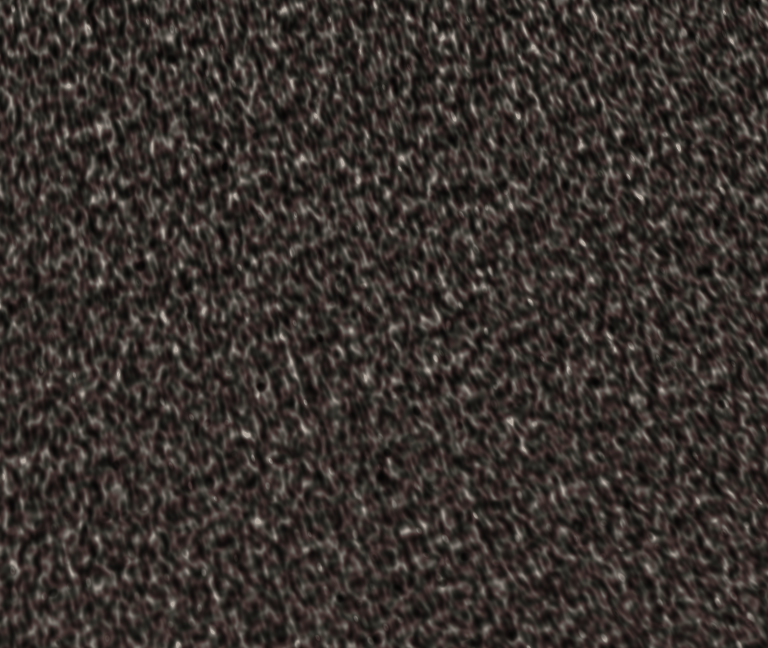
Give the GLSL for this texture, as a Shadertoy shader.

```glsl
// Dark, coarse soil seen from above: fine slanted grains, pale chips and black pits.
// Stretched gradient noise on a sheared grid gives the grain; jittered ellipses
// add chips and pits; an exponential tone curve turns the sum into dark browns.

const vec2  GRAIN_FREQ  = vec2(64.0, 38.0);   // grains per canvas height: across, along
const vec2  FINE_FREQ   = vec2(108.0, 62.0);
const vec2  CHIP_FREQ   = vec2(32.0, 26.0);
const vec2  FLECK_FREQ  = vec2(56.0, 30.0);
const vec2  PIT_FREQ    = vec2(30.0, 25.0);
const float CLUMP_FREQ  = 21.0;
const float TINT_FREQ   = 52.0;
const float WARP_FREQ   = 31.0;
const float WARP_SIZE   = 0.0009;
const float LEAN_LEFT   = 0.20;               // slant of the grains at the left edge
const float LEAN_GROWTH = 0.28;               // extra slant towards the right
const float NOISE_GAIN  = 4.7;                // brings the noise to unit deviation
const float TONE_SCALE  = 0.202;
const float TONE_SPREAD = 0.41;
const float TONE_FLOOR  = 0.024;
const vec3  WARM_TINT   = vec3(1.25, 0.95, 0.90);
const vec3  OLIVE_TINT  = vec3(1.05, 1.02, 0.90);
const vec3  PALE_TINT   = vec3(1.06, 1.00, 0.94);

vec2 hash2(vec2 cell) {
    vec3 h = fract(cell.xyx * vec3(0.1031, 0.1030, 0.0973));
    h += dot(h, h.yzx + 33.33);
    return fract((h.xx + h.yz) * h.zy);
}

vec2 gradient(vec2 cell) {
    float angle = 6.2832 * hash2(cell).x;
    return vec2(cos(angle), sin(angle));
}

// Gradient noise scaled to roughly unit deviation
float noise(vec2 p) {
    vec2 i = floor(p), f = p - i;
    vec2 w = f * f * f * (f * (f * 6.0 - 15.0) + 10.0);
    vec2 e = vec2(1.0, 0.0);
    float low  = mix(dot(gradient(i), f), dot(gradient(i + e), f - e), w.x);
    float high = mix(dot(gradient(i + e.yx), f - e.yx),
                     dot(gradient(i + e.xx), f - e.xx), w.x);
    return NOISE_GAIN * mix(low, high, w.y);
}

// Soft ellipses, one at most per cell; share is the fraction of cells filled
float scatter(vec2 p, float share, float radius) {
    vec2 base = floor(p);
    float cover = 0.0;
    for (int y = -1; y <= 1; y++) {
        for (int x = -1; x <= 1; x++) {
            vec2 cell = base + vec2(x, y);
            vec2 kind = hash2(cell + 71.0);
            vec2 center = cell + 0.15 + 0.7 * hash2(cell);
            float size = radius * mix(0.6, 1.3, kind.y);
            float blob = 1.0 - smoothstep(0.4 * size, size, length(p - center));
            float strength = mix(0.5, 1.0, fract(kind.y * 7.3));
            cover = max(cover, step(kind.x, share) * strength * blob);
        }
    }
    return cover;
}

void mainImage(out vec4 fragColor, in vec2 fragCoord) {
    vec2 p = fragCoord / iResolution.y;

    // Sheared grid: x runs across the grains, y along them
    float lean = LEAN_LEFT + LEAN_GROWTH * p.x;
    vec2 grid = vec2(p.x + lean * (p.y - 0.5), p.y - 0.35 * p.x) + 3.0;
    vec2 warp = vec2(noise(p * WARP_FREQ + 5.0), noise(p * WARP_FREQ + 41.0));
    vec2 q = grid + WARP_SIZE * warp;

    // Layers of grain, from coarse to fine, with faint clumps
    float tone = 0.66 * noise(q * GRAIN_FREQ)
               + 0.66 * noise(q * FINE_FREQ + 17.0)
               + 0.20 * noise(q * CLUMP_FREQ + 29.0);
    tone *= mix(0.93, 1.07, p.y);

    // Pale chips and flecks, dark pits
    float chips  = scatter(q * CHIP_FREQ, 0.20, 0.28);
    float flecks = scatter(q * FLECK_FREQ + 13.0, 0.10, 0.34);
    float pits   = scatter(q * PIT_FREQ + 37.0, 0.20, 0.36);
    tone += 0.95 * chips + 1.5 * flecks - 1.4 * pits - 0.04;

    // Tone curve and colour drift
    float light = max(TONE_SCALE * exp(TONE_SPREAD * min(tone, 3.0)) - TONE_FLOOR, 0.02);
    float drift = 0.5 + 0.40 * noise(q * TINT_FREQ + 61.0) + 0.2 * (p.y - 0.5);
    vec3 tint = mix(WARM_TINT, OLIVE_TINT, clamp(drift, 0.0, 1.0));
    tint = mix(tint, PALE_TINT, smoothstep(0.18, 0.40, light));
    fragColor = vec4(clamp(light * tint, 0.0, 1.0), 1.0);
}
```
